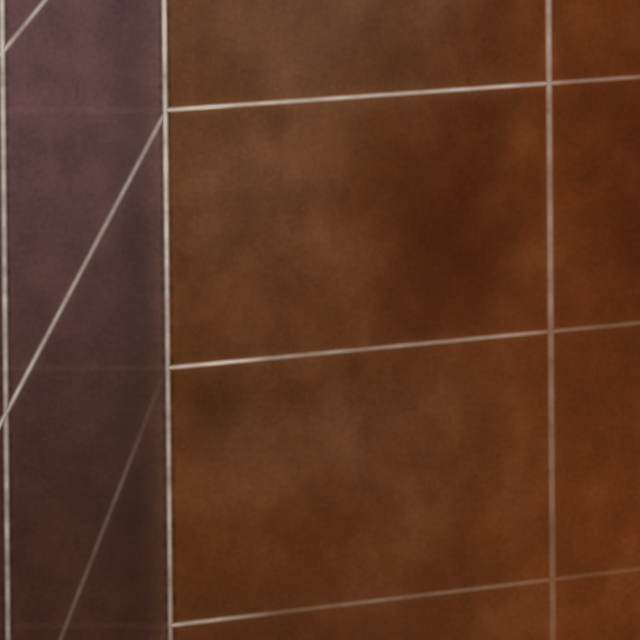
Reproduce this texture procedurally as a WebGL 1 fragment shader.

```glsl
precision highp float;
// Brown wall panels with pale, worn joints in perspective and a violet side strip.
uniform vec2 u_resolution;

#define ROWS 4
#define JOINT_WIDTH 0.0068
#define JOINT_BLUR 0.0036
#define ROW_STEP_LEFT 0.403
#define ROW_STEP_RIGHT 0.388
#define WEAR 0.75
#define MOTTLE 0.24
#define GRAIN 0.065
#define JOINT_COLOR vec3(0.75, 0.70, 0.65)
#define PANEL_COLOR vec3(0.350, 0.188, 0.088)
#define PANEL_PALE vec3(0.395, 0.258, 0.170)
#define STRIP_COLOR vec3(0.365, 0.262, 0.258)

vec2 hashGradient(vec2 cell) {
  vec3 p = fract(vec3(cell.xyx) * vec3(0.1031, 0.1030, 0.0973));
  p += dot(p, p.yzx + 33.33);
  return fract((p.xx + p.yz) * p.zy) * 2.0 - 1.0;
}

float gradientNoise(vec2 p) {
  vec2 i = floor(p), f = fract(p);
  vec2 u = f * f * f * (f * (f * 6.0 - 15.0) + 10.0);
  float a = dot(hashGradient(i), f);
  float b = dot(hashGradient(i + vec2(1.0, 0.0)), f - vec2(1.0, 0.0));
  float c = dot(hashGradient(i + vec2(0.0, 1.0)), f - vec2(0.0, 1.0));
  float d = dot(hashGradient(i + 1.0), f - 1.0);
  return mix(mix(a, b, u.x), mix(c, d, u.x), u.y);
}

float fbm(vec2 p) {
  float sum = 0.0, amp = 0.6;
  for (int i = 0; i < 4; i++) {
    sum += amp * gradientNoise(p);
    p = p * 2.03 + 7.1;
    amp *= 0.55;
  }
  return sum;
}

// Soft stroke around a signed distance, with a faint glow
float stroke(float dist, float width) {
  float blur = max(JOINT_BLUR, 0.7 / u_resolution.y);
  float core = 1.0 - smoothstep(width * 0.5 - blur, width * 0.5 + blur, abs(dist));
  return max(core, 0.16 * exp(-abs(dist) * 150.0));
}

float blob(vec2 p, vec2 center, vec2 size) {
  vec2 d = (p - center) / size;
  return exp(-dot(d, d));
}

void main() {
  vec2 uv = gl_FragCoord.xy / u_resolution;

  // Nearly upright joints, leaning slightly left as they rise
  float outerDist = uv.x - mix(0.0125, 0.003, uv.y);
  float cornerDist = uv.x - mix(0.2665, 0.2565, uv.y);
  float farDist = uv.x - mix(0.864, 0.857, uv.y);
  float onWall = smoothstep(-0.003, 0.003, cornerDist);

  // Panel and strip tones
  float cloud = fbm(uv * vec2(7.0, 6.0) + 3.0);
  float blotch = fbm(uv * vec2(19.0, 15.0) + 11.0);
  float pale = 1.1 * blob(uv, vec2(0.46, 1.0), vec2(0.30, 0.17))
             + 0.75 * blob(uv, vec2(0.37, 0.68), vec2(0.17, 0.19))
             + 0.5 * blob(uv, vec2(0.52, 0.33), vec2(0.22, 0.14));
  vec3 wall = mix(PANEL_COLOR, PANEL_PALE, clamp(pale + cloud * 0.8, 0.0, 1.0));
  wall += vec3(0.035, 0.002, -0.004) * smoothstep(0.60, 0.95, uv.x);
  wall *= 1.0 - vec3(0.17, 0.25, 0.32) * blob(uv, vec2(0.71, 0.66), vec2(0.10, 0.20))
              - 0.17 * blob(uv, vec2(0.34, 0.36), vec2(0.05, 0.09))
              - 0.10 * blob(uv, vec2(0.45, 0.0), vec2(0.25, 0.07))
              - vec3(0.20, 0.28, 0.35) * blob(uv, vec2(1.0, 0.70), vec2(0.09, 0.22));
  vec3 strip = STRIP_COLOR * mix(vec3(0.66, 0.56, 0.46), vec3(1.0), smoothstep(0.0, 0.95, uv.y));
  strip *= 1.0 - 0.15 * blob(uv, vec2(0.21, 0.55), vec2(0.04, 0.7));
  strip += vec3(0.085, 0.060, 0.015) * (1.0 - 0.6 * uv.y) * exp(-abs(cornerDist) * 40.0);
  vec3 color = mix(strip, wall, onWall);

  // Mottling and fine grain
  float grain = gradientNoise(uv * vec2(95.0, 140.0)) + gradientNoise(uv * vec2(170.0, 120.0) + 5.0);
  color *= 1.0 + MOTTLE * (cloud + 0.7 * blotch) + GRAIN * grain;

  // Dark fringes beside the two brightest joints
  float fringe = stroke(outerDist, 0.019) + stroke(cornerDist, 0.019);
  color *= 1.0 - 0.28 * min(fringe, 1.0) * (0.7 + gradientNoise(uv * vec2(20.0, 70.0)));

  // Upright joints fade toward the floor
  float wear = 1.0 + WEAR * fbm(uv * vec2(13.0, 20.0) + 19.0);
  float joint = stroke(outerDist, JOINT_WIDTH * 1.2) * mix(0.62, 0.92, uv.y);
  joint = max(joint, stroke(cornerDist, JOINT_WIDTH * 1.1) * mix(0.62, 1.12, uv.y));
  joint = max(joint, stroke(farDist, JOINT_WIDTH * 1.4) * mix(0.20, 0.66, uv.y));

  // Fanned rows on the wall meet steep diagonals on the strip at the corner
  float across = (uv.x - 0.260) / 0.598;
  for (int i = 0; i < ROWS; i++) {
    float row = float(i);
    float cornerY = 0.022 + ROW_STEP_LEFT * row;
    float farY = 0.094 + ROW_STEP_RIGHT * row;
    float rowDist = uv.y - mix(cornerY, farY, across);
    float rowLight = mix(0.30, 0.86, smoothstep(0.0, 2.0, row));
    rowLight += 0.50 * (1.0 - smoothstep(0.10, 0.32, across));
    rowLight *= 1.0 - 0.5 * smoothstep(0.85, 1.15, across);
    joint = max(joint, stroke(rowDist, JOINT_WIDTH) * min(rowLight, 1.0) * onWall);

    float slope = 3.23 - 0.67 * row;
    float diagonalDist = (uv.y - cornerY - slope * (uv.x - 0.260)) / sqrt(1.0 + slope * slope);
    float diagonalLight = mix(0.24, 0.66, smoothstep(1.0, 2.0, row));
    diagonalLight += 0.2 * step(1.5, row) * (1.0 - smoothstep(0.0, 0.12, uv.x));
    diagonalLight *= 1.0 - 0.7 * smoothstep(0.18, 0.25, uv.x) * step(row, 1.5);
    joint = max(joint, stroke(diagonalDist, JOINT_WIDTH) * diagonalLight * (1.0 - onWall));

    // Faint level seam behind the diagonals
    color += vec3(0.026, 0.016, 0.010) * stroke(uv.y - cornerY, 0.009) * (1.0 - onWall);
  }

  color = mix(color, JOINT_COLOR, clamp(joint * wear, 0.0, 1.0));
  gl_FragColor = vec4(color, 1.0);
}
```
